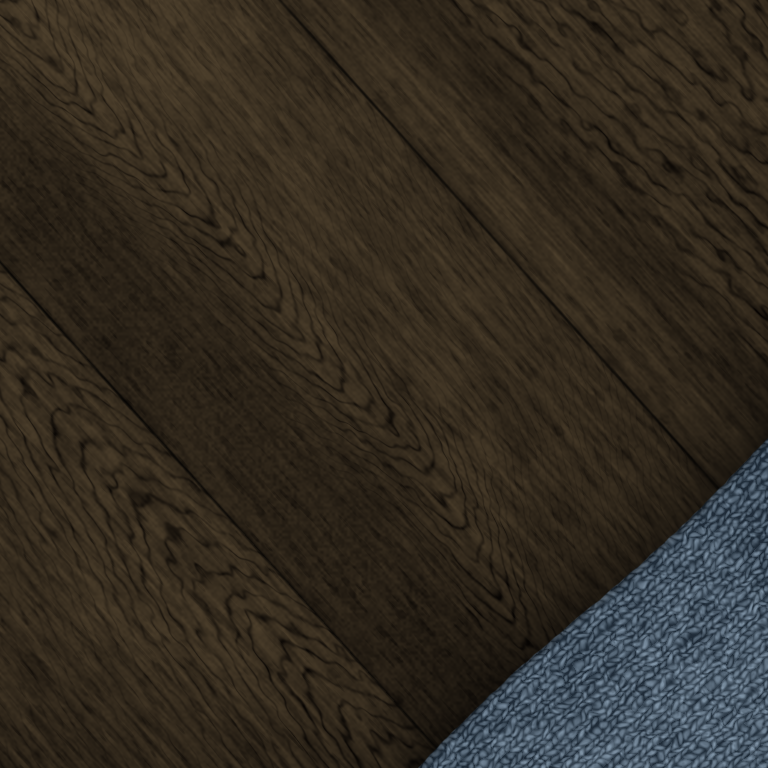
Give the GLSL for this texture, as a Shadertoy shader.

```glsl
// Dark oak planks laid on a diagonal, with a blue woven cloth over the lower right corner.
// Growth rings are bent hyperbolas in plank space, broken up by stretched noise for fibres
// and pores; the cloth is a staggered grid of small, uneven slanted stitches.

const vec2 GRAIN_DIR = vec2(0.668, -0.744);
const vec2 CROSS_DIR = vec2(0.744, 0.668);
const float LOWER_SEAM = 0.440;
const float UPPER_SEAM = 0.939;
const float SEAM_WIDTH = 0.0018;

const vec3 WOOD_DARK = vec3(0.078, 0.059, 0.038);
const vec3 WOOD_LIGHT = vec3(0.295, 0.243, 0.168);
const vec3 CLOTH_DARK = vec3(0.120, 0.170, 0.220);
const vec3 CLOTH_LIGHT = vec3(0.460, 0.535, 0.605);
const float FIBRE_STRENGTH = 0.36;
const float LINE_STRENGTH = 0.56;

const vec2 CLOTH_CORNER = vec2(0.544, 0.0);
const vec2 CLOTH_DIR = vec2(0.730, 0.683);
const vec2 STITCH_SIZE = vec2(0.0115, 0.0088);

float hash(vec2 p) {
    return fract(sin(dot(p, vec2(127.1, 311.7))) * 43758.5453);
}

float noise(vec2 p) {
    vec2 i = floor(p), f = fract(p);
    f = f * f * (3.0 - 2.0 * f);
    return mix(mix(hash(i), hash(i + vec2(1, 0)), f.x),
               mix(hash(i + vec2(0, 1)), hash(i + vec2(1, 1)), f.x), f.y);
}

float fbm(vec2 p) {
    float sum = 0.0, amp = 0.5;
    for (int i = 0; i < 4; i++) {
        sum += amp * noise(p);
        p = p * 2.03 + 17.3;
        amp *= 0.5;
    }
    return sum / 0.9375;
}

float bump(float x, float center, float width) {
    float d = (x - center) / width;
    return exp(-d * d);
}

// Dark ring lines; g = (along, across), arches point to +along for a positive taper.
float rings(vec2 g, float spine, float roundness, float taper, float freq) {
    float d = g.y - spine;
    float phase = (sqrt(d * d + roundness * roundness) + taper * g.x) * freq;
    phase += 1.5 * (fbm(g * vec2(5.0, 14.0)) - 0.5);
    phase += 0.65 * (noise(g * vec2(45.0, 120.0)) - 0.5);
    float wave = 0.5 + 0.5 * cos(6.2832 * phase + 0.7 * sin(6.2832 * phase));
    float broken = 0.55 + 0.75 * noise(g * vec2(30.0, 75.0) + 60.0);
    return wave * wave * broken;
}

vec3 woodColor(vec2 uv) {
    vec2 g = vec2(dot(uv, GRAIN_DIR), dot(uv, CROSS_DIR));
    float tone, figure, lines;

    if (g.y < LOWER_SEAM) {
        // Broad arches opening toward the lower right
        float spine = 0.366 + 0.10 * max(g.x, 0.0);
        lines = rings(g, spine, 0.045, -0.23, 78.0);
        figure = 0.25 + 0.65 * bump(g.y, spine - 0.02, 0.10);
        tone = 0.53 + 0.06 * bump(g.y, 0.27, 0.10);
        tone -= 0.20 * smoothstep(0.20, -0.02, uv.y);
    } else if (g.y < UPPER_SEAM) {
        // Narrow flame beside a dark, speckled band
        float spine = 0.676 - 0.045 * smoothstep(0.0, 0.35, g.x) + 0.010 * sin(g.x * 14.0);
        lines = rings(g, spine, 0.020, 0.24, 98.0);
        figure = 0.22 + 0.62 * bump(g.y, spine, 0.050);
        figure *= smoothstep(0.53, 0.63, g.y);
        tone = mix(0.34, 0.53, smoothstep(0.56, 0.70, g.y));
        tone += 0.14 * bump(g.y, 0.81, 0.10) * smoothstep(0.2, -0.5, g.x);
        tone += 0.17 * bump(length(uv - vec2(0.06, 0.97)), 0.0, 0.20);
        tone -= 0.11 * smoothstep(-0.05, 0.40, g.x);
    } else {
        // Straight stripes, then open rings around the upper right corner
        lines = rings(g, 1.315, 0.025, 0.15, 42.0);
        figure = 0.08 + 0.72 * smoothstep(1.07, 1.13, g.y);
        tone = 0.50 + 0.15 * bump(g.y, 0.985, 0.035) - 0.13 * bump(g.y, 1.07, 0.05);
        tone -= 0.14 * smoothstep(0.0, 0.35, g.x);
    }

    // Pores, fine fibre and speckle
    float fibre = noise(g * vec2(16.0, 190.0)) + 0.6 * noise(g * vec2(45.0, 330.0) + 7.0) - 0.8;
    float pores = smoothstep(0.60, 0.85, noise(g * vec2(50.0, 230.0) + 31.0));
    float speckle = noise(uv * 260.0) - 0.5;
    float patches = fbm(g * vec2(4.0, 11.0) + 5.0) - 0.5;
    float band = bump(g.y, 0.52, 0.08);
    tone += FIBRE_STRENGTH * (1.0 - 0.5 * band) * fibre + (0.13 + 0.13 * band) * speckle;
    tone += 0.16 * patches - 0.15 * pores;
    tone += figure * (0.14 - LINE_STRENGTH * lines);

    // Joints between planks, the upper one softer and uneven
    float lowerGap = abs(g.y - LOWER_SEAM), upperGap = abs(g.y - UPPER_SEAM);
    float gap = min(lowerGap, upperGap);
    float groove = 1.0 - smoothstep(0.0, 1.8 * SEAM_WIDTH, gap);
    groove *= 0.40 + 0.40 * noise(vec2(g.x * 22.0, floor(g.y * 2.0)));
    tone -= 0.13 * exp(-upperGap / 0.010) + 0.07 * exp(-lowerGap / 0.008);
    vec3 color = mix(WOOD_DARK, WOOD_LIGHT, clamp(tone + 0.06, -0.2, 1.0));
    return color * (1.0 - groove);
}

// c = (along the hem, depth into the cloth)
vec3 clothColor(vec2 c) {
    c += 0.007 * (vec2(noise(c * 75.0), noise(c * 75.0 + 9.0)) - 0.5);
    vec2 cell = c / STITCH_SIZE;
    float row = floor(cell.y);
    float slant = mod(row, 2.0) * 2.0 - 1.0;
    float v = fract(cell.y) - 0.5;
    float u = cell.x + 0.55 * slant * v + hash(vec2(row, 3.0));
    float h = hash(vec2(floor(u), row));
    float yarn = 1.0 - length(vec2(fract(u) - 0.5, v) * vec2(1.4, 1.7));
    float tone = 0.14 + 0.62 * smoothstep(0.05, 0.80, yarn) + 0.30 * (h - 0.5);
    tone += 0.42 * (noise(c * 300.0) - 0.5) + 0.18 * (fbm(c * 13.0) - 0.5);
    tone -= 0.16 * bump(c.y, 0.125, 0.004);
    tone += 0.12 * smoothstep(0.03, 0.25, c.y) - 0.12 * smoothstep(0.42, 0.60, c.x);
    return mix(CLOTH_DARK, CLOTH_LIGHT, clamp(tone, 0.0, 1.1));
}

void mainImage(out vec4 fragColor, in vec2 fragCoord) {
    vec2 uv = fragCoord / iResolution.xy;
    vec2 q = uv - CLOTH_CORNER;
    vec2 c = vec2(dot(q, CLOTH_DIR), dot(q, vec2(CLOTH_DIR.y, -CLOTH_DIR.x)));
    c.y += 0.005 * sin(c.x * 10.7) + 0.0015 * (noise(vec2(c.x * 90.0, 2.0)) - 0.5);

    // Contact shadow on the floor, then the cloth with a darker hem
    vec3 wood = woodColor(uv) * (1.0 - 0.40 * exp(min(c.y, 0.0) / 0.050));
    vec3 cloth = clothColor(c) * mix(0.72, 1.0, smoothstep(0.0, 0.012, c.y));
    float edge = 1.0 / iResolution.y;
    fragColor = vec4(mix(wood, cloth, smoothstep(-edge, edge, c.y)), 1.0);
}
```
